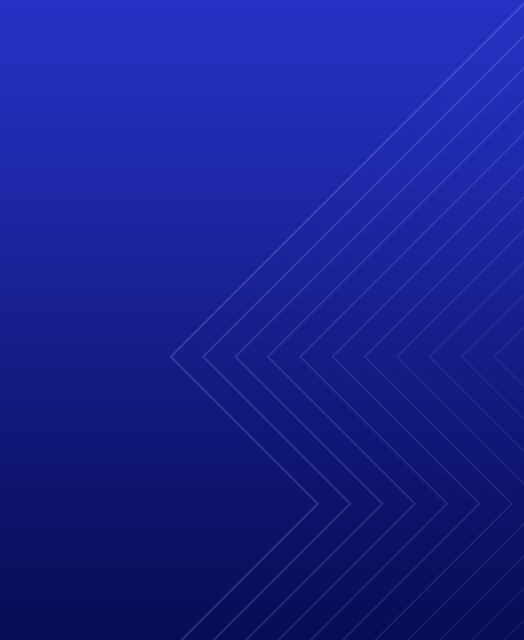
Give the GLSL for this background, as a WebGL 2 fragment shader.

```glsl
#version 300 es
precision highp float;
// A deep blue vertical gradient with a family of nested zigzag lines.
// Folding the height gives one zigzag; repeating its horizontal offset
// yields evenly spaced copies that fade towards the right.

#define TIP vec2(0.267, 0.4427)   // left corner of the first line
#define ELBOW_Y 0.2130            // height of the lower, right-hand corner
#define SPACING 0.0505            // horizontal step between lines
#define LINE_WIDTH 0.0030
#define LINE_ALPHA 0.20
#define LINE_FADE 0.11            // loss of strength per line
#define EASE 0.40                 // share of smooth easing in the gradient
#define TOP_COLOR vec3(0.148, 0.192, 0.765)
#define BOTTOM_COLOR vec3(0.032, 0.050, 0.345)
#define LINE_COLOR vec3(0.70, 0.72, 1.00)

uniform vec2 u_resolution;
out vec4 fragColor;

vec3 backdrop(float height) {
  float eased = mix(height, smoothstep(0.0, 1.0, height), EASE);
  return mix(BOTTOM_COLOR, TOP_COLOR, eased);
}

// Horizontal shift of the zigzag at a height, zero at the tip.
float zigzag(float y) {
  return min(abs(y - TIP.y), y + TIP.y - 2.0 * ELBOW_Y);
}

// Opacity of the nearest line in the repeated family.
float lineOpacity(vec2 p, float pixel) {
  float offset = p.x - TIP.x - zigzag(p.y);
  float index = max(floor(offset / SPACING + 0.5), 0.0);
  float dist = abs(offset - index * SPACING) * inversesqrt(2.0);
  float halfWidth = 0.5 * LINE_WIDTH;
  float coverage = 1.0 - smoothstep(halfWidth - 0.6 * pixel, halfWidth + 0.6 * pixel, dist);
  return coverage * LINE_ALPHA * exp(-LINE_FADE * index);
}

void main() {
  // Canvas heights as units keep the diagonals at 45 degrees.
  vec2 p = gl_FragCoord.xy / u_resolution.y;
  vec3 color = backdrop(p.y);
  color = mix(color, LINE_COLOR, lineOpacity(p, 1.0 / u_resolution.y));
  fragColor = vec4(color, 1.0);
}
```
